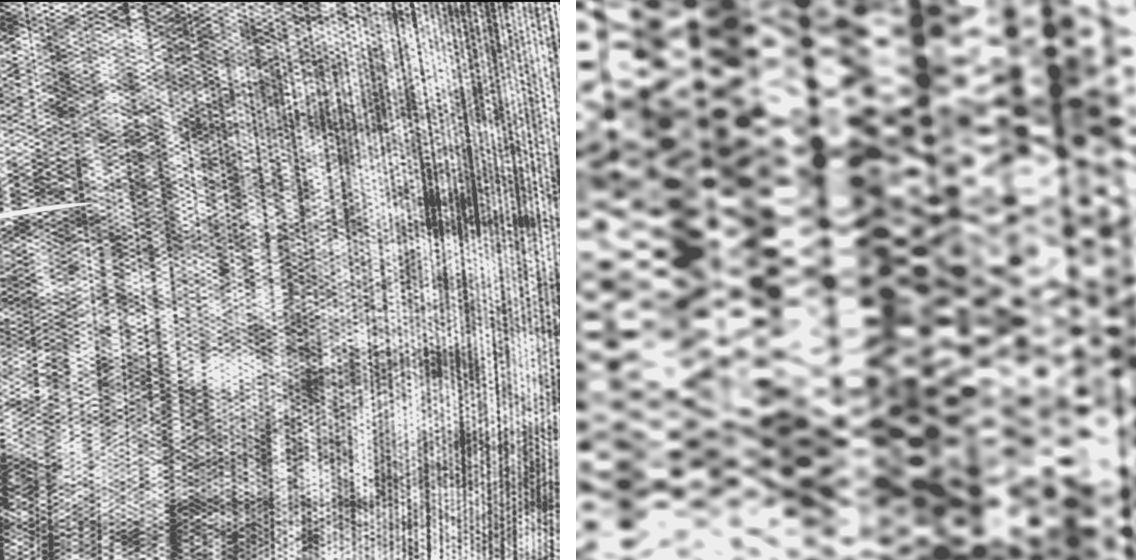
Left, the full canvas; right, a detail of the centre.
Write a Shadertoy shader that draws this texture.

```glsl
// Worn grey plain-weave cloth with slanting warp streaks, slubs and one pale loose thread.

float hash(vec2 p) {
    p = fract(p * vec2(0.1031, 0.1137));
    p += dot(p, p.yx + 33.33);
    return fract((p.x + p.y) * p.x * 47.3);
}

float noise(vec2 p) {
    vec2 cell = floor(p), f = fract(p);
    f = f * f * (3.0 - 2.0 * f);
    return mix(mix(hash(cell), hash(cell + vec2(1, 0)), f.x),
               mix(hash(cell + vec2(0, 1)), hash(cell + vec2(1, 1)), f.x), f.y);
}

// Noise centred on zero, sampled away from the lattice origin
float variation(vec2 p) {
    return noise(p + 71.0) - 0.5;
}

// Soft-edged elliptical spot, 1 at its centre
float spot(vec2 p, vec2 radius) {
    vec2 q = p / radius;
    return exp(-dot(q, q));
}

void mainImage(out vec4 fragColor, in vec2 fragCoord) {
    vec2 uv = fragCoord / iResolution.xy;

    // Warp is upright at the bottom and leans left toward the top; weft arches slightly
    float lean = 0.02 * uv.y + 0.07 * uv.y * uv.y;
    float sway = 0.006 * variation(uv * vec2(4.0, 3.0));
    float arch = 0.05 * (uv.x - 0.6) * (uv.x - 0.6);
    float warp = (uv.x + lean + sway) * 45.0;
    float weft = (uv.y + arch + 0.005 * variation(uv * vec2(3.0, 5.0) + 9.0)) * 84.0;

    // Staggered gaps, merging into upright ribs toward the right
    float gaps = cos(6.2832 * warp) * cos(6.2832 * weft);
    float ribs = cos(12.5664 * warp);
    float ribbed = smoothstep(0.3, 0.85, uv.x + 0.3 * variation(uv * 5.0));
    float tone = 0.65 - 0.22 * gaps * (1.0 - 0.35 * ribbed) - 0.15 * ribs * (0.35 + 0.65 * ribbed);

    // Uneven threads: long warp streaks, weft bands and grain per crossing
    tone += 0.35 * variation(vec2(warp * 2.0, uv.y * 6.0));
    tone += 0.10 * variation(vec2(warp * 1.5, uv.y * 14.0) + 40.0);
    tone += 0.18 * variation(vec2(uv.x * 5.0, weft * 0.6));
    tone += 0.16 * variation(vec2(uv.x * 9.0, weft * 1.7) + 20.0);
    tone += 0.42 * variation(vec2(warp * 2.6, weft * 2.3) + 15.0);

    // Cloudy wear
    tone += 0.12 * variation(uv * vec2(9.0, 12.0) + 5.0);
    tone += 0.18 * variation(uv * vec2(22.0, 30.0) + 31.0);

    // Sparse dark warp threads
    float thread = noise(vec2(warp * 2.0, uv.y * 3.0) + 130.0);
    tone -= 0.16 * smoothstep(0.72, 0.95, thread);

    // Scattered slubs
    for (int i = 0; i < 14; i++) {
        float k = float(i);
        vec2 center = vec2(hash(vec2(k, 3.7)), hash(vec2(k, 18.3)));
        vec2 radius = vec2(0.007 + 0.011 * hash(vec2(k, 29.1)), 0.007);
        tone -= 0.26 * spot(uv - center, radius);
    }
    tone -= 0.28 * spot(uv - vec2(0.225, 0.988), vec2(0.015, 0.010));
    tone -= 0.30 * spot(uv - vec2(0.645, 0.100), vec2(0.032, 0.018));
    tone -= 0.30 * spot(uv - vec2(0.940, 0.522), vec2(0.012, 0.012));
    tone -= 0.25 * spot(uv - vec2(0.380, 0.708), vec2(0.020, 0.007));

    // Dark weft pull at the right
    float pullY = 0.615 - 0.03 * (uv.x - 0.73);
    tone -= 0.27 * smoothstep(0.70, 0.95, uv.x) * spot(vec2(0.0, uv.y - pullY), vec2(1.0, 0.009));

    tone = clamp(tone, 0.27, 0.93);

    // Pale loose thread at the left, thinning to its tip
    float threadY = 0.614 + 0.19 * uv.x - 0.3 * uv.x * uv.x;
    float halfWidth = 0.0045 * (1.0 - smoothstep(0.08, 0.22, uv.x));
    float pale = 1.0 - smoothstep(halfWidth - 0.002, halfWidth + 0.002, abs(uv.y - threadY));
    tone = mix(tone, 0.94, pale * (1.0 - smoothstep(0.15, 0.185, uv.x)));

    // Dark upper hem
    tone = mix(tone, 0.05, smoothstep(0.995, 0.998, uv.y));

    fragColor = vec4(vec3(tone), 1.0);
}
```
